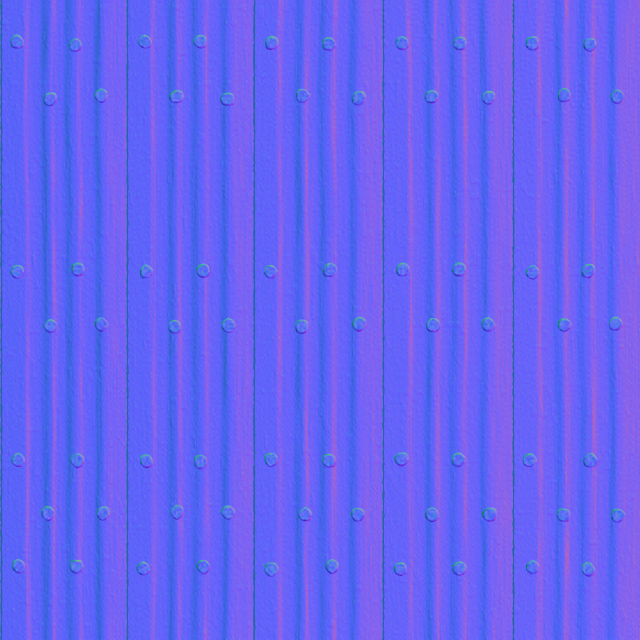
This texture map is drawn by a WebGL 2 fragment shader. Its source:

```glsl
#version 300 es
precision highp float;
// Normal map of five painted, ribbed planks with staggered rows of rivets.

uniform vec2 u_resolution;
out vec4 fragColor;

const float TAU = 6.28318;
const float PLANKS = 5.0;
const float PITCH = 1.0 / PLANKS;
const vec3 FLAT_COLOR = vec3(0.378, 0.388, 0.98);
const vec3 SEAM_COLOR = vec3(0.15, 0.40, 0.64);
const float SEAM_WIDTH = 0.0013;
const float SEAM_DRIFT = 0.0028;    // uneven plank widths
const float TILT_DRIFT = 0.065;     // slope change from left to right
const float GRAIN = 0.125;

// Rib profile, in fractions of a plank
const float CRESTS[3] = float[3](0.20, 0.41, 0.62);
const float GROOVES[3] = float[3](0.345, 0.53, 0.765);
const float CREST_SLOPE = 0.15;
const float GROOVE_SLOPE = 0.125;
const float EDGE_SLOPE = 0.10;

// Rivets: columns in fractions of a plank, rows in fractions of the canvas
const float RIVET_RADIUS = 0.0112;
const float RIVET_JITTER = 0.006;
const float RIM_SLOPE = 0.25;
const float COLUMNS[4] = float[4](0.137, 0.383, 0.592, 0.802);
const float ROWS[7] = float[7](0.932, 0.848, 0.576, 0.492, 0.281, 0.197, 0.112);

float hash(vec2 p) {
    return fract(sin(dot(p, vec2(127.1, 311.7))) * 43758.5);
}

float noise(vec2 p) {
    vec2 i = floor(p), f = fract(p);
    f = f * f * (3.0 - 2.0 * f);
    return mix(mix(hash(i), hash(i + vec2(1, 0)), f.x),
               mix(hash(i + vec2(0, 1)), hash(i + vec2(1, 1)), f.x), f.y);
}

float bell(float x, float width) {
    return exp(-x * x / (width * width));
}

// Paint relief: long wood fibres, fine bumps and sparse chips
float paintHeight(vec2 p) {
    float bend = 0.012 * noise(p * vec2(9.0, 6.0));
    float fibres = noise(vec2(p.x + bend, p.y) * vec2(270.0, 22.0));
    float bumps = noise(p * vec2(360.0, 250.0));
    float chips = smoothstep(0.72, 0.95, noise(p * vec2(190.0, 85.0)));
    return 0.5 * fibres + 0.5 * bumps + 0.5 * chips;
}

vec2 paintSlope(vec2 p) {
    vec2 e = vec2(0.0015, 0.0);
    float h = paintHeight(p);
    return GRAIN * vec2(h - paintHeight(p + e.xy), h - paintHeight(p + e.yx));
}

// Sideways slope of the ribs across one plank
float ribSlope(float u, vec2 p) {
    float streak = noise(p * vec2(400.0, 15.0));
    float slope = EDGE_SLOPE * smoothstep(0.77, 0.87, u) * (0.5 + streak);
    for (int i = 0; i < 3; i++) {
        float past = u - CRESTS[i];
        float fall = smoothstep(0.0, 0.02, past) * exp(-max(past, 0.0) / 0.07);
        slope += CREST_SLOPE * bell(past, 0.018) * (0.35 + 1.3 * streak);
        slope += 0.07 * fall * (0.4 + 1.2 * streak);
        slope -= GROOVE_SLOPE * bell(u - GROOVES[i], 0.033) * (0.6 + 0.8 * streak);
    }
    return slope;
}

// Replaces the slope inside each flat-topped rivet of the plank
vec2 addRivets(vec2 slope, float u, float plank, vec2 p) {
    for (int row = 0; row < 7; row++) {
        for (int side = 0; side < 2; side++) {
            int column = 2 * side + row % 2;
            vec2 id = vec2(plank * 4.0 + float(column), float(row));
            vec2 jitter = RIVET_JITTER * (vec2(hash(id), hash(id + 31.7)) - 0.5);
            vec2 d = vec2((u - COLUMNS[column]) * PITCH, p.y - ROWS[row]) - jitter;
            float dist = length(d) / RIVET_RADIUS;
            dist *= 0.88 + 0.24 * noise(d * 130.0 + id * 9.0);
            float mask = 1.0 - smoothstep(0.88, 1.08, dist);
            float rim = smoothstep(0.6, 0.95, dist);
            vec2 dents = vec2(noise(p * 300.0), noise(p * 300.0 + 50.0)) - 0.5;
            vec2 dome = vec2(-0.03, 0.05) + 0.17 * dents;
            dome += RIM_SLOPE * rim * d / max(length(d), 0.0001);
            slope = mix(slope, dome, mask);
        }
    }
    return slope;
}

// Encodes slope as colour; blue falls as the surface tilts away
vec3 slopeColor(vec2 s) {
    float loss = (s.x > 0.0 ? 2.5 : 6.0) * s.x * s.x + 4.0 * s.y * s.y;
    return FLAT_COLOR + vec3(s, -loss);
}

void main() {
    vec2 p = gl_FragCoord.xy / u_resolution;
    float x = (p.x - SEAM_DRIFT * cos(TAU * (p.x + 0.1))) * PLANKS;
    float plank = floor(x), u = fract(x);

    // Ribs waver a little along each plank
    float waver = 0.022 * (noise(vec2(plank * 7.3, p.y * 6.0)) - 0.5);
    vec2 slope = vec2(ribSlope(u + waver, p) + TILT_DRIFT * (p.x - 0.4), 0.0);
    slope += paintSlope(p);
    slope = addRivets(slope, u, plank, p);

    // Ragged dark gaps between planks
    float gap = min(u, 1.0 - u) * PITCH;
    float width = SEAM_WIDTH * (0.4 + 1.1 * noise(vec2(x * 90.0, p.y * 240.0)));
    float seam = 1.0 - smoothstep(0.4 * width, 1.6 * width, gap);
    fragColor = vec4(mix(slopeColor(slope), SEAM_COLOR, seam), 1.0);
}
```
